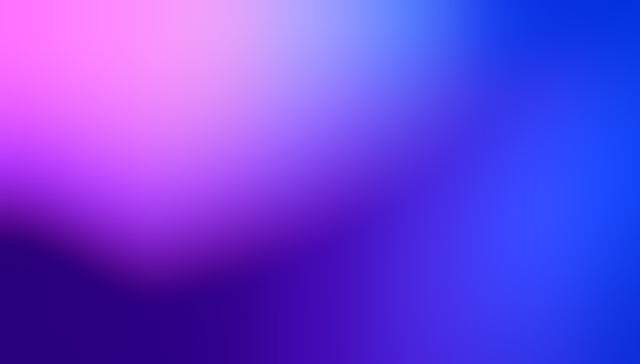
Reproduce this background procedurally as a Shadertoy shader.

```glsl
#define GLOW_CENTER vec2(0.22, 0.955)
#define GLOW_RADIUS vec2(0.69, 0.784)
#define LEFT_SHRINK 0.16
#define GLOW_FALLOFF 2.3
#define EDGE_SOFTNESS 0.006
#define SHEEN_CENTER vec2(0.885, 0.455)
#define SHEEN_SIZE vec2(0.22, 0.125)
#define SHEEN_COLOR vec3(0.035, 0.13, 0.16)

const int STOPS = 7;

// Evenly spaced colour stops from left to right
const vec3 SHADE[STOPS] = vec3[STOPS](
    vec3(0.157, 0.0, 0.478), vec3(0.157, 0.0, 0.502),
    vec3(0.180, 0.0, 0.533), vec3(0.267, 0.024, 0.698),
    vec3(0.282, 0.110, 0.831), vec3(0.188, 0.173, 0.871),
    vec3(0.031, 0.165, 0.831));

const vec3 GLOW[STOPS] = vec3[STOPS](
    vec3(1.0, 0.43, 1.0), vec3(1.0, 0.535, 1.0),
    vec3(0.955, 0.64, 0.98), vec3(0.725, 0.765, 1.0),
    vec3(0.45, 0.845, 1.0), vec3(0.04, 0.47, 0.98),
    vec3(0.0, 0.2, 0.86));

// Blend the stops with normalized bell weights
vec3 softRamp(vec3 stops[STOPS], float x) {
    vec3 sum = vec3(0.0);
    float total = 0.0;
    for (int i = 0; i < STOPS; i++) {
        float d = x * float(STOPS - 1) - float(i);
        float weight = exp(-2.2 * d * d);
        sum += weight * stops[i];
        total += weight;
    }
    return sum / total;
}

// Strength of the rounded glow hanging from the upper left
float glowStrength(vec2 uv) {
    vec2 radius = GLOW_RADIUS;
    radius.y -= LEFT_SHRINK * (1.0 - smoothstep(0.0, 0.26, uv.x));
    vec2 q = vec2(uv.x - GLOW_CENTER.x, GLOW_CENTER.y - uv.y) / radius;
    q = pow(max(q, 0.0), vec2(1.5));
    float dist = pow(q.x + q.y, 1.0 / 1.5);
    float m = 1.0 - pow(dist, GLOW_FALLOFF);
    return min(0.5 * (m + sqrt(m * m + EDGE_SOFTNESS)), 1.0);
}

// Diagonal sheen on the right
float sheenStrength(vec2 uv) {
    vec2 o = uv - SHEEN_CENTER;
    o.y *= iResolution.y / iResolution.x;
    vec2 axes = vec2(o.x + o.y, o.x - o.y) * 0.7071 / SHEEN_SIZE;
    return exp(-0.5 * dot(axes, axes));
}

void mainImage(out vec4 fragColor, in vec2 fragCoord) {
    vec2 uv = fragCoord / iResolution.xy;

    // Dark violet to blue base
    vec3 base = softRamp(SHADE, uv.x);
    base.r *= 1.0 - 0.85 * smoothstep(0.7, 1.0, uv.y);
    base += SHEEN_COLOR * sheenStrength(uv);

    // Each channel fades at its own rate, keeping the rim saturated
    float m = glowStrength(uv);
    vec3 blend = vec3(m, pow(m, 1.65), smoothstep(0.0, 0.75, m));
    vec3 color = mix(base, softRamp(GLOW, uv.x), blend);

    fragColor = vec4(clamp(color, 0.0, 1.0), 1.0);
}
```
